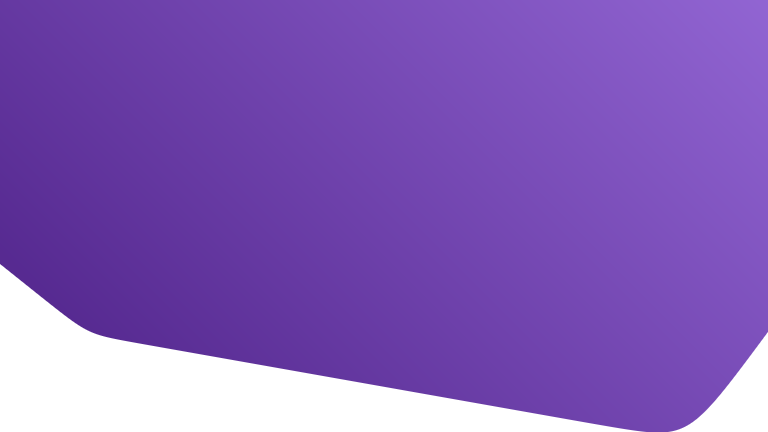
This background is drawn by a Shadertoy shader. Its source:

```glsl
// A violet panel with a diagonal gradient hangs over a white ground.
// Its lower rim is three straight lines, blended by a soft maximum so that
// the corners round off; lengths are in units of the canvas height.

// Smooth maximum: k sets how far the corner is rounded.
float softMax(float a, float b, float k) {
    return max(a, b) + k * log(1.0 + exp(-abs(a - b) / k));
}

// Height of the panel's lower rim at x.
float rimHeight(float x) {
    float leftSlope = 0.389 - 0.8 * x;
    float base = 0.262 - 0.177 * x;
    float rightSlope = 0.2315 + 1.36 * (x - 1.7778);
    return softMax(softMax(leftSlope, base, 0.0127), rightSlope, 0.0521);
}

void mainImage(out vec4 fragColor, in vec2 fragCoord) {
    vec2 p = fragCoord / iResolution.y;

    // Diagonal gradient, dark at lower left
    float t = clamp(0.4244 * (p.x + p.y) - 0.179, 0.0, 1.0);
    vec3 violet = mix(vec3(0.34, 0.165, 0.57), vec3(0.57, 0.395, 0.825), t);

    // Panel coverage, with the rim smoothed over one pixel
    float above = p.y - rimHeight(p.x);
    float pixel = length(vec2(dFdx(above), dFdy(above)));
    float panel = clamp(above / pixel + 0.5, 0.0, 1.0);

    fragColor = vec4(mix(vec3(1.0), violet, panel), 1.0);
}
```
